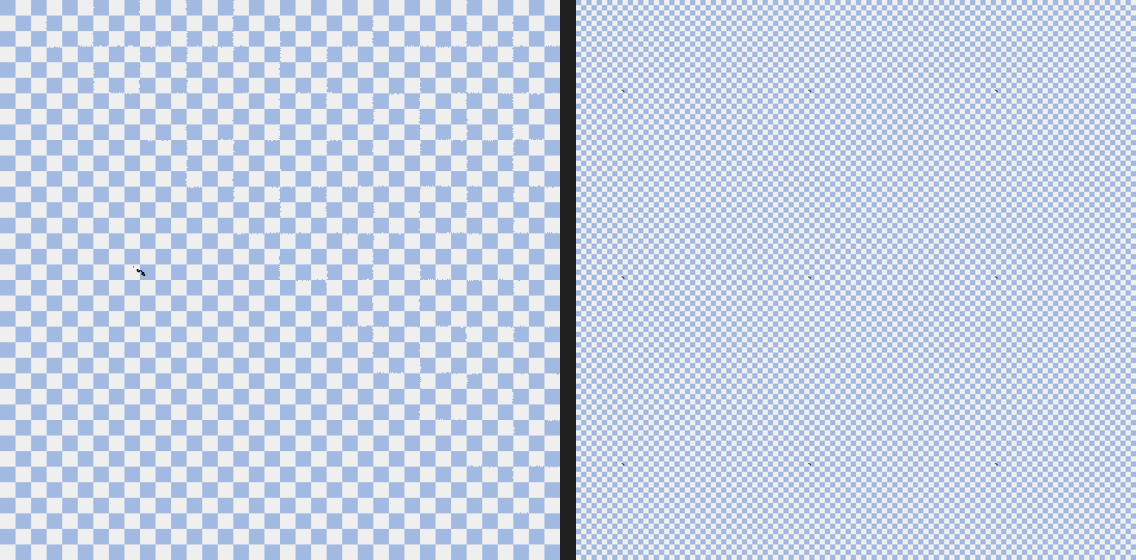
Left, the tile; right, the same tile 3 across and 3 down.
This pattern is drawn by a WebGL 2 fragment shader. Its source:

```glsl
#version 300 es
precision highp float;
// Blue and off-white checkerboard with faint nicks on block borders and one dark speck.

uniform vec2 u_resolution;
out vec4 fragColor;

const float CELLS = 36.0;          // squares across and down; even, so it tiles
const float BLOCK = 3.0;           // squares between worn borders
const float SLOTS = 14.0;          // possible nicks along one square
const float NICK_DEPTH = 0.075;    // in squares
const float NICK_CHANCE = 0.3;
const float WORN_CHANCE = 0.5;     // share of border stretches with nicks
const vec3 LIGHT = vec3(0.937, 0.937, 0.937);
const vec3 BLUE = vec3(0.635, 0.725, 0.882);
const vec3 SPECK = vec3(0.06);
const vec2 SPECK_CENTER = vec2(0.2515, 0.5135);
const vec2 SPECK_SPREAD = vec2(0.0075, 0.0050);
const float SPECK_RADIUS = 0.0024;
const int SPECK_DOTS = 9;

float hash(vec2 p) {
    vec3 q = fract(vec3(p.xyx) * 0.1031);
    q += dot(q, q.yzx + 33.33);
    return fract((q.x + q.y) * q.z);
}

// Signed wave: positive in even squares, negative in odd, zero on edges.
float squareWave(float x, float pixel) {
    float wave = abs(mod(x - 0.5, 2.0) - 1.0) - 0.5;
    return clamp(2.0 * wave / pixel, -1.0, 1.0);
}

// Small shift of a block border; p.x runs across it, p.y along it.
float nick(vec2 p, float seed) {
    float border = floor(p.x / BLOCK + 0.5);
    float inside = step(0.5, border) * step(border, CELLS / BLOCK - 0.5);
    float near = step(abs(p.x - border * BLOCK), 0.5);
    float slot = floor(p.y * SLOTS);
    float worn = step(hash(vec2(border + seed, floor(p.y))), WORN_CHANCE);
    float chosen = step(hash(vec2(slot, border + seed + 41.0)), NICK_CHANCE);
    float side = hash(vec2(border + seed, floor(p.y) + 77.0)) < 0.5 ? -1.0 : 1.0;
    float tooth = smoothstep(0.5, 0.25, abs(fract(p.y * SLOTS) - 0.5));
    return inside * near * worn * chosen * side * tooth * NICK_DEPTH;
}

// Coverage of a clump of dots and two stray ones to its upper left.
float speckMask(vec2 uv, float pixel) {
    float dist = 1.0;
    for (int i = 0; i < SPECK_DOTS; i++) {
        float n = float(i);
        vec2 jitter = vec2(hash(vec2(n, 3.0)), hash(vec2(n, 8.0))) - 0.5;
        float along = n / float(SPECK_DOTS - 1) - 0.5;
        vec2 dot_ = SPECK_CENTER + SPECK_SPREAD * (vec2(along, -along) * 1.4 + jitter);
        dist = min(dist, length(uv - dot_) - SPECK_RADIUS * mix(0.6, 1.0, hash(vec2(n, 5.0))));
    }
    for (int i = 1; i <= 2; i++) {
        vec2 stray = SPECK_CENTER + vec2(-0.0075, 0.0055) * (0.7 + 0.5 * float(i - 1) + 0.6 * float(i - 1));
        dist = min(dist, length(uv - stray) - SPECK_RADIUS * 0.35);
    }
    return smoothstep(0.5 * pixel, -0.5 * pixel, dist);
}

void main() {
    vec2 uv = gl_FragCoord.xy / u_resolution;
    vec2 p = uv * CELLS;
    vec2 pixel = CELLS / u_resolution;

    // Wear lies above the falling diagonal only.
    float worn = step(CELLS, p.x + p.y);
    vec2 shifted = p + worn * vec2(nick(p, 0.0), nick(p.yx, 100.0));

    // The product of two waves gives the checks.
    float check = squareWave(shifted.x, pixel.x) * squareWave(shifted.y, pixel.y);
    vec3 color = mix(LIGHT, BLUE, 0.5 - 0.5 * check);

    color = mix(color, SPECK, speckMask(uv, 1.0 / min(u_resolution.x, u_resolution.y)));
    fragColor = vec4(color, 1.0);
}
```
